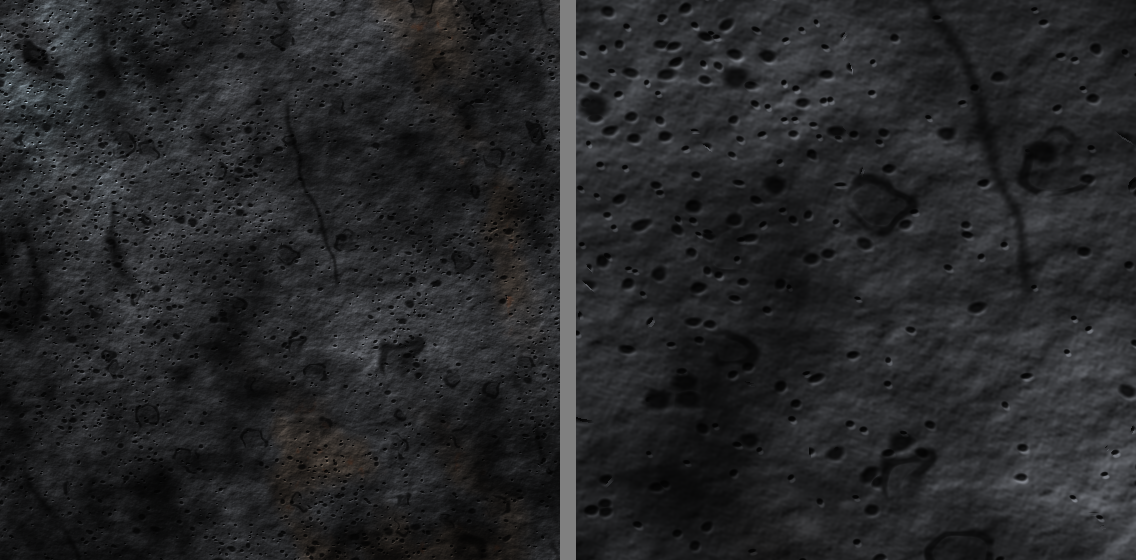
Left, the full canvas; right, a detail of the centre.
Write a WebGL 2 fragment shader that draws this texture.

```glsl
#version 300 es
precision highp float;
// Dark pitted volcanic rock with crater rings, brown mineral streaks and a cold sheen.

#define TONE 0.143         // mean brightness of the stone
#define MOTTLE 2.0         // contrast of the broad patches
#define RELIEF 3.3         // strength of the side light
#define PIT_DEPTH 0.22     // height of the pit walls
#define PIT_SHADE 0.72     // darkness inside the pits
#define RING_SHADE 0.68    // darkness of the crater rings
#define STREAK_TINT 0.8    // strength of the brown streaks
#define SHEEN 0.75         // brightness of the cold corner
#define LIGHT_STEP 0.0021  // sampling distance of the slope
#define LIGHT_DIR vec2(-0.5, 0.86)

uniform vec2 u_resolution;
out vec4 fragColor;

vec2 hash2(vec2 p) {
    vec3 q = fract(vec3(p.xyx) * vec3(0.1031, 0.1030, 0.0973));
    q += dot(q, q.yzx + 33.33);
    return fract((q.xx + q.yz) * q.zy);
}

float noise(vec2 p) {
    vec2 i = floor(p), f = fract(p);
    f = f * f * (3.0 - 2.0 * f);
    float low = mix(hash2(i).x, hash2(i + vec2(1, 0)).x, f.x);
    float high = mix(hash2(i + vec2(0, 1)).x, hash2(i + vec2(1, 1)).x, f.x);
    return mix(low, high, f.y);
}

// Four octaves, mean near 0.47
float fbm(vec2 p) {
    float sum = 0.0, amp = 0.5;
    for (int i = 0; i < 4; i++) {
        sum += amp * noise(p);
        p = mat2(1.6, 1.2, -1.2, 1.6) * p + 17.3;
        amp *= 0.5;
    }
    return sum;
}

// Scattered oval holes, one candidate per cell
float pits(vec2 p, float density) {
    vec2 cell = floor(p);
    float depth = 0.0;
    for (int y = -1; y <= 1; y++)
    for (int x = -1; x <= 1; x++) {
        vec2 id = cell + vec2(x, y);
        vec2 kind = hash2(id + 71.7);
        float radius = mix(0.16, 0.42, kind.y * kind.y);
        float dist = length((p - id - hash2(id)) * vec2(0.85, 1.15));
        float hole = 1.0 - smoothstep(radius * 0.4, radius * 1.1, dist);
        depth = max(depth, hole * step(kind.x, density));
    }
    return depth;
}

// Broken crater rims with a faintly shaded floor
float rings(vec2 p, float density) {
    vec2 cell = floor(p);
    float shade = 0.0;
    p += 0.28 * (vec2(noise(p * 4.0), noise(p * 4.0 + 31.0)) - 0.5);
    for (int y = -1; y <= 1; y++)
    for (int x = -1; x <= 1; x++) {
        vec2 id = cell + vec2(x, y);
        vec2 kind = hash2(id + 23.9);
        float radius = mix(0.1, 0.34, kind.y);
        float dist = length(p - id - hash2(id + 5.1));
        float rim = 1.0 - smoothstep(0.02, 0.1, abs(dist - radius));
        rim *= smoothstep(0.22, 0.6, noise(p * 5.0 + 9.0));
        float bowl = 0.45 * (1.0 - smoothstep(radius * 0.7, radius, dist));
        shade = max(shade, max(rim, bowl) * step(kind.x, density));
    }
    return shade;
}

// Pits gather in loose clusters
float allPits(vec2 p) {
    vec2 bent = p + 0.006 * (vec2(noise(p * 60.0), noise(p * 60.0 + 40.0)) - 0.5);
    float cluster = smoothstep(0.3, 0.65, fbm(p * 7.0 + 3.0));
    float small = pits(bent * 85.0, 0.1 + 0.5 * cluster);
    float large = pits(bent * 42.0 + 13.0, 0.04 + 0.2 * cluster);
    return max(small, large);
}

float height(vec2 p) {
    return fbm(p * vec2(58.0, 72.0)) + 0.8 * fbm(p * 19.0) - PIT_DEPTH * allPits(p);
}

void main() {
    vec2 p = gl_FragCoord.xy / u_resolution;
    float slope = height(p) - height(p + LIGHT_STEP * LIGHT_DIR);

    // Broad patches
    float patches = fbm(p * 4.5 + 8.0) - 0.47;
    float blotches = fbm(p * 24.0 + 2.0) - 0.47;
    float tone = TONE * max(0.3, 1.0 + MOTTLE * patches + 1.3 * blotches);

    // Cold sheen in the upper left
    vec2 corner = (p - vec2(0.06, 0.84)) / vec2(0.24, 0.22);
    float sheen = exp(-dot(corner, corner)) * smoothstep(0.25, 0.65, fbm(p * 16.0 + 6.0));
    tone *= 1.0 + SHEEN * sheen;

    // Side light and small glints
    tone *= max(0.2, 1.0 + RELIEF * slope);
    tone += (0.2 + 1.2 * sheen) * pow(max(slope, 0.0), 1.5);

    // Holes, crater rims and leaning cracks
    tone *= 1.0 - PIT_SHADE * allPits(p);
    tone *= 1.0 - RING_SHADE * max(rings(p * 17.0, 0.22), rings(p * 7.0 + 4.0, 0.08));
    vec2 lean = vec2(p.x + 0.32 * p.y + 0.12 * fbm(p * 6.0), p.y);
    float seam = abs(noise(lean * vec2(8.0, 1.7) + 2.0) - 0.5);
    float broken = smoothstep(0.4, 0.6, fbm(p * 9.0 + 12.0));
    tone *= 1.0 - 0.55 * broken * (1.0 - smoothstep(0.0, 0.07, seam));

    // Brown streaks, rust specks and cool stone
    float streak = smoothstep(0.52, 0.85, noise(lean * vec2(8.0, 1.6) + 5.0));
    streak *= smoothstep(0.3, 0.6, fbm(p * 11.0 + 20.0)) * (1.0 - sheen);
    float rust = streak * smoothstep(0.62, 0.8, fbm(p * 45.0));
    vec3 tint = mix(vec3(0.97, 0.995, 1.05), vec3(0.92, 1.02, 1.08), sheen);
    tint = mix(tint, vec3(1.16, 0.99, 0.84), STREAK_TINT * streak);
    tint = mix(tint, vec3(1.7, 0.95, 0.6), 0.6 * rust);
    fragColor = vec4(clamp(tone * tint + 0.008, 0.0, 1.0), 1.0);
}
```
